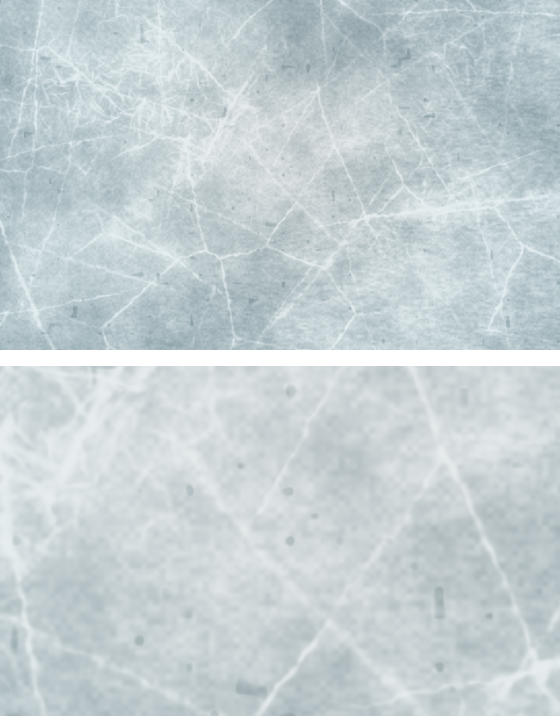
Top: the whole. Bottom: its middle third, enlarged.
Give the GLSL for this texture, as a Shadertoy shader.

```glsl
// Frosted sheet of pale blue-grey ice, crossed by white cracks and feathery frost.

const vec3 DEEP_ICE = vec3(0.63, 0.70, 0.72);
const vec3 PALE_ICE = vec3(0.85, 0.89, 0.90);
const int CRACK_COUNT = 34;
const float PI = 3.14159;

float hash(vec2 p) {
    return fract(sin(dot(p, vec2(127.1, 311.7))) * 43758.5);
}

vec2 hash2(vec2 p) {
    return vec2(hash(p), hash(p + 57.3));
}

float noise(vec2 p) {
    vec2 i = floor(p), f = fract(p);
    f = f * f * (3.0 - 2.0 * f);
    vec2 e = vec2(0.0, 1.0);
    return mix(mix(hash(i), hash(i + e.yx), f.x),
               mix(hash(i + e.xy), hash(i + e.yy), f.x), f.y);
}

float fbm(vec2 p) {
    float sum = 0.0, amp = 0.5;
    for (int i = 0; i < 5; i++) {
        sum += amp * noise(p);
        p = mat2(1.6, 1.2, -1.2, 1.6) * p + 11.7;
        amp *= 0.5;
    }
    return sum;
}

// Bright core with a soft milky halo, at distance d from a crack.
float crackGlow(float d, float width) {
    return 0.60 * exp(-d * d / (width * width)) + 0.20 * exp(-d / (width * 4.0));
}

// Long fractures, evenly spread, that fade out toward both ends.
float straightCracks(vec2 p, float aspect) {
    float sum = 0.0;
    for (int i = 0; i < CRACK_COUNT; i++) {
        float n = float(i) + 1.0;
        vec2 seed = vec2(n, 4.7);
        vec2 center = fract(n * vec2(0.755, 0.570)) * vec2(aspect, 1.0);
        float angle = PI * fract(n * 0.618 + 0.2 * hash(seed));
        float halfLength = mix(0.15, 0.50, hash(seed + 17.3));
        vec2 dir = vec2(cos(angle), sin(angle));
        vec2 q = p - center;
        float along = dot(q, dir);
        float bend = 0.5 * (hash(seed + 31.9) - 0.5) * along * along;
        float across = abs(dot(q, vec2(-dir.y, dir.x)) - bend);
        float fade = 1.0 - smoothstep(0.45, 1.0, abs(along) / halfLength);
        float width = mix(0.0025, 0.0055, hash(seed + 23.5));
        sum += fade * mix(0.4, 1.0, hash(seed + 41.2)) * crackGlow(across, width);
    }
    return sum;
}

// Distance to the nearest border between scattered cells.
float cellBorder(vec2 p) {
    vec2 cell = floor(p), nearest = vec2(0.0);
    float best = 9.0, border = 9.0;
    for (int k = 0; k < 9; k++) {
        vec2 g = cell + vec2(k % 3 - 1, k / 3 - 1);
        vec2 r = g + hash2(g) - p;
        if (dot(r, r) < best) { best = dot(r, r); nearest = r; }
    }
    for (int k = 0; k < 25; k++) {
        vec2 g = cell + vec2(k % 5 - 2, k / 5 - 2);
        vec2 r = g + hash2(g) - p;
        vec2 gap = r - nearest;
        if (dot(gap, gap) > 0.0001)
            border = min(border, dot(0.5 * (r + nearest), normalize(gap)));
    }
    return border;
}

// Short curved needles of frost, one per grid cell.
float needles(vec2 p, float scale, float thickness) {
    vec2 q = p * scale, cell = floor(q);
    float sum = 0.0;
    for (int k = 0; k < 9; k++) {
        vec2 g = cell + vec2(k % 3 - 1, k / 3 - 1);
        vec2 r = q - g - hash2(g + 6.1);
        float angle = PI * (hash(g + 2.9) + noise(g * 0.3));
        vec2 dir = vec2(cos(angle), sin(angle));
        float along = dot(r, dir);
        float across = dot(r, vec2(-dir.y, dir.x)) + 0.5 * (hash(g) - 0.5) * along * along;
        float fade = 1.0 - smoothstep(0.2, 1.0, abs(along));
        sum += fade * exp(-across * across / (thickness * thickness));
    }
    return sum;
}

// Soft round patch, used to place frost and tint.
float patchMask(vec2 p, vec2 center, float radius) {
    vec2 q = (p - center) / radius;
    return exp(-dot(q, q));
}

void mainImage(out vec4 fragColor, in vec2 fragCoord) {
    vec2 p = fragCoord / iResolution.y;
    float aspect = iResolution.x / iResolution.y;
    vec2 mid = vec2(0.5 * aspect, 0.5);

    // Cloudy body, deeper toward the left and right sides
    float side = abs(p.x - mid.x) / mid.x;
    float tone = 0.42 + 1.6 * (fbm(p * 3.2 + 5.0) - 0.5) + 0.8 * (fbm(p * 12.0) - 0.5);
    tone -= 0.25 * side * side;

    // Fine grain, brushed sideways toward the lower right
    float brushed = noise(p * vec2(50.0, 140.0) + 3.0 * noise(p * 7.0)) - 0.5;
    float speckle = noise(p * 170.0) + 0.7 * noise(p * 75.0 + 8.0) - 0.85;
    tone += 0.38 * brushed * smoothstep(-0.3, 0.9, p.x - p.y) + 0.30 * speckle;

    // Cracks with ragged, broken lines
    vec2 ragged = p + 0.018 * (vec2(fbm(p * 14.0), fbm(p * 14.0 + 20.0)) - 0.5);
    ragged += 0.006 * (vec2(noise(p * 75.0), noise(p * 75.0 + 33.0)) - 0.5);
    float breakup = mix(0.3, 1.2, fbm(p * 20.0 + 9.0)) * mix(0.65, 1.45, noise(p * 110.0));
    float network = crackGlow(cellBorder(ragged * 3.4 + 2.0) / 3.4, 0.0035);
    network *= smoothstep(0.32, 0.62, fbm(p * 4.0 + 70.0));
    tone += breakup * (straightCracks(ragged, aspect) + network);

    // Feathery frost gathered in the upper corners and loose drifts
    float frost = patchMask(p, vec2(0.22 * aspect, 0.78), 0.27)
                + patchMask(p, vec2(0.78 * aspect, 0.78), 0.22)
                + 0.6 * smoothstep(0.47, 0.70, fbm(p * 4.5 + 31.0));
    frost *= smoothstep(0.30, 0.65, fbm(p * 9.0 + 15.0));
    float feathers = needles(ragged, 16.0, 0.07) + 0.8 * needles(ragged, 34.0, 0.11);
    tone += frost * (0.42 * feathers + 0.12);

    // Small dark pits
    tone -= 0.5 * smoothstep(0.90, 0.98, noise(p * 42.0 + 3.0));

    // Ease off the whitest parts, then tint
    tone = min(tone, 0.90 + 0.34 * (1.0 - exp(-max(tone - 0.90, 0.0) / 0.34)));
    vec3 color = mix(DEEP_ICE, PALE_ICE, max(tone, -0.35));
    float warmth = patchMask(p, mid + vec2(0.05, 0.05), 0.45) - 0.35;
    color += 0.022 * warmth * vec3(1.0, -0.3, -0.6);
    fragColor = vec4(clamp(color, 0.0, 1.0), 1.0);
}
```
